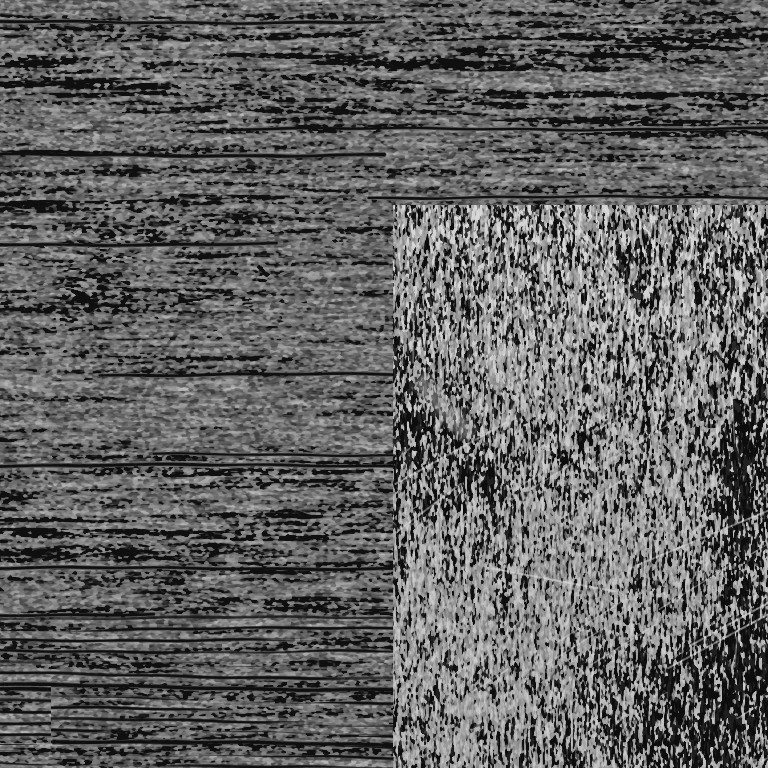
This texture is drawn by a Shadertoy shader. Its source:

```glsl
// Dark horizontal wood grain with a scratched, worn metal panel at lower right.
// Stretched cellular noise makes fibres and flakes; soft ellipses steer the
// wear, and distance to line segments gives cracks and scratches.

vec2 hash2(vec2 p) {
  vec3 q = fract(p.xyx * vec3(0.1031, 0.1030, 0.0973));
  q += dot(q, q.yzx + 33.33);
  return fract((q.xx + q.yz) * q.zy);
}

// Smooth cellular noise: random cell values blended by distance
float cells(vec2 p) {
  vec2 id = floor(p), f = fract(p);
  float sum = 0.0, total = 0.0;
  for (int j = -1; j <= 1; j++)
  for (int i = -1; i <= 1; i++) {
    vec2 o = vec2(i, j), d = o + hash2(id + o + 71.0) - f;
    float w = exp(-7.0 * dot(d, d));
    sum += w * hash2(id + o + 19.0).x;
    total += w;
  }
  return sum / total;
}

// Soft ellipse: centre x, y and radius x, y
float smudge(vec2 p, float x, float y, float rx, float ry) {
  vec2 d = (p - vec2(x, y)) / vec2(rx, ry);
  return exp(-dot(d, d));
}

float segment(vec2 p, vec2 a, vec2 b) {
  vec2 d = b - a;
  return length(p - a - d * clamp(dot(p - a, d) / dot(d, d), 0.0, 1.0));
}

float wood(vec2 p) {
  // Misaligned block in the bottom corner
  float block = step(p.x, 0.067) * step(p.y, 0.107) * step(0.03, p.y);
  p.y += 0.006 * block + 0.0012 * sin(p.x * 11.0 + p.y * 37.0) + 0.0006 * sin(p.x * 43.0 - p.y * 90.0);

  float fibre = cells(p * vec2(5, 190));
  float strand = cells(p * vec2(28, 250) + 23.0);
  float fine = cells(p * vec2(190, 330) + 40.0);
  float tone = 0.41 + 0.34 * (fine - 0.5) + 0.22 * (strand - 0.5) + 0.16 * (fibre - 0.5);

  // Dark fibres gather in bands
  float density = smudge(p, 0.05, 0.905, 0.22, 0.026)
    + 0.7 * smudge(p, 0.47, 0.92, 0.12, 0.022)
    + 0.7 * smudge(p, 0.80, 0.945, 0.30, 0.025)
    + 0.7 * smudge(p, 0.85, 0.865, 0.35, 0.03)
    + 0.6 * smudge(p, 0.15, 0.72, 0.28, 0.05)
    + 0.9 * smudge(p, 0.15, 0.305, 0.45, 0.03)
    + 0.7 * smudge(p, 0.35, 0.375, 0.35, 0.03)
    - 0.6 * smudge(p, 0.30, 0.46, 0.40, 0.04)
    - 0.5 * smudge(p, 0.42, 0.62, 0.15, 0.10);
  float limit = 0.32 + 0.13 * density;
  float grain = 0.45 * fibre + 0.25 * strand + 0.3 * fine;
  float dark = 1.0 - smoothstep(limit - 0.06, limit + 0.08, grain);

  // Short ragged cracks
  vec2 bent = p + vec2(0, 0.005 * sin(p.x * 90.0 + 3.0 * sin(p.y * 140.0)));
  float ragged = 0.7 * cells(bent * vec2(34, 130) + 8.0) + 0.3 * fine;
  float torn = smudge(p, 0.15, 0.61, 0.28, 0.065) + 0.7 * smudge(p, 0.22, 0.72, 0.25, 0.05);
  dark = max(dark, 1.0 - smoothstep(-0.06, 0.06, ragged - 0.34 * torn));

  // Even grooves near the bottom
  float slope = p.y + 0.018 * p.x * (1.0 - smoothstep(0.1, 0.16, p.y));
  float groove = abs(fract(slope / 0.0145) - 0.5) * 0.0145;
  float grooved = (1.0 - smoothstep(0.19, 0.21, p.y)) * smoothstep(0.2, 0.6, fibre + 0.2 * block);
  dark = max(dark, grooved * (1.0 - smoothstep(0.0006, 0.003, groove)));

  // Long cracks: height, start, end, half width in thousandths
  vec4 cracks[12] = vec4[12](
    vec4(0.971, 0, 0.5, 1.6), vec4(0.832, 0.3, 1, 1.4), vec4(0.798, 0, 0.5, 2),
    vec4(0.743, 0.48, 1, 1.2), vec4(0.682, 0, 0.36, 2), vec4(0.512, 0.13, 0.52, 1.6),
    vec4(0.408, 0.2, 0.52, 1.3), vec4(0.394, 0, 0.52, 1.8), vec4(0.26, 0, 0.52, 1.6),
    vec4(0.2, 0, 0.2, 1.6), vec4(0.108, 0, 0.52, 2.4), vec4(0.036, 0.07, 0.52, 2.4));
  for (int i = 0; i < 12; i++) {
    vec4 c = cracks[i];
    float y = c.x - 0.012 * p.x * step(c.x, 0.12);
    float d = segment(p, vec2(c.y, y), vec2(c.z, y));
    float w = 0.001 * c.w * (0.2 + 0.7 * fine + 0.7 * strand);
    dark = max(dark, 1.0 - smoothstep(w * 0.5, w + 0.0014, d));
  }
  return mix(tone + 0.12 * block * (fibre - 0.3), 0.06, dark);
}

float metal(vec2 p) {
  float streak = cells(p * vec2(330, 60));
  float flake = cells(p * vec2(370, 210) + 55.0);

  // Worn pale areas against exposed dark areas
  float cover = 0.10 * (cells(p * vec2(16, 9)) - 0.5) + 0.16 * (cells(p * vec2(75, 34)) - 0.5)
    + 0.13 * smudge(p, 0.75, 0.24, 0.10, 0.09)
    + 0.11 * smudge(p, 0.58, 0.25, 0.07, 0.06)
    + 0.07 * smudge(p, 0.66, 0.54, 0.14, 0.12)
    + 0.07 * smudge(p, 0.63, 0.08, 0.12, 0.12)
    - 0.24 * smudge(p, 0.97, 0.36, 0.035, 0.16)
    - 0.20 * smudge(p, 0.98, 0.09, 0.16, 0.11)
    - 0.14 * smudge(p, 0.54, 0.44, 0.045, 0.07)
    - 0.14 * smudge(p, 0.63, 0.38, 0.04, 0.05)
    - 0.18 * smudge(p, 0.66, 0.25, 0.02, 0.04);
  float paint = smoothstep(0.33, 0.53, 0.5 * (streak + flake) + cover);
  float tone = mix(0.05, 0.56 + 0.26 * (flake - 0.5) + 0.2 * (streak - 0.5), paint);
  float glint = smoothstep(0.54, 0.74, cells(p * vec2(340, 110) + 90.0));
  tone = mix(tone, 0.88, glint * (0.4 + 0.4 * smoothstep(0.3, 0.7, p.y)) * (0.2 + 0.8 * paint));

  // Main scratches, as end points
  vec4 marks[8] = vec4[8](
    vec4(0.713, 0.735, 0.81, 0.63), vec4(0.73, 0.73, 0.8, 0.65),
    vec4(0.515, 0.37, 0.66, 0.45), vec4(0.52, 0.31, 0.6, 0.37),
    vec4(0.82, 0.26, 1, 0.335), vec4(0.87, 0.13, 1, 0.2),
    vec4(0.9, 0.16, 1, 0.215), vec4(0.64, 0.26, 0.8, 0.23));
  float scratch = 0.0;
  for (int i = 0; i < 8; i++)
    scratch = max(scratch, 0.85 - 0.85 * smoothstep(0.0003, 0.0022, segment(p, marks[i].xy, marks[i].zw)));
  // Scattered hairlines: upright, every fourth slanted
  for (int i = 0; i < 60; i++) {
    vec2 r = hash2(vec2(i, 3)), s = hash2(vec2(i, 8));
    vec2 a = vec2(0.515 + 0.48 * r.x, 0.72 * r.y);
    vec2 run = i % 4 == 0 ? vec2(0.08, 0.05) * (0.3 + s.x) : vec2(0.01 * s.x - 0.005, 0.09 * s.y + 0.02);
    scratch = max(scratch, 0.65 - 0.65 * smoothstep(0.0002, 0.0018, segment(p, a, a + run)));
  }
  // Broad scraped smear
  float smear = 1.0 - smoothstep(0.004, 0.018, segment(p, vec2(0.55, 0.5), vec2(0.605, 0.44)));
  tone = mix(tone, 0.6 + 0.3 * (flake - 0.5), 0.65 * smear);
  return mix(tone, 0.84, scratch * (0.4 + 0.6 * flake));
}

void mainImage(out vec4 fragColor, in vec2 fragCoord) {
  vec2 uv = fragCoord / iResolution.xy;
  vec2 inside = smoothstep(-0.5, 0.5, vec2(uv.x - 0.512, 0.733 - uv.y) * iResolution.xy);
  float tone = mix(wood(uv), metal(uv), inside.x * inside.y);
  fragColor = vec4(vec3(clamp(tone, 0.0, 1.0)), 1.0);
}
```
